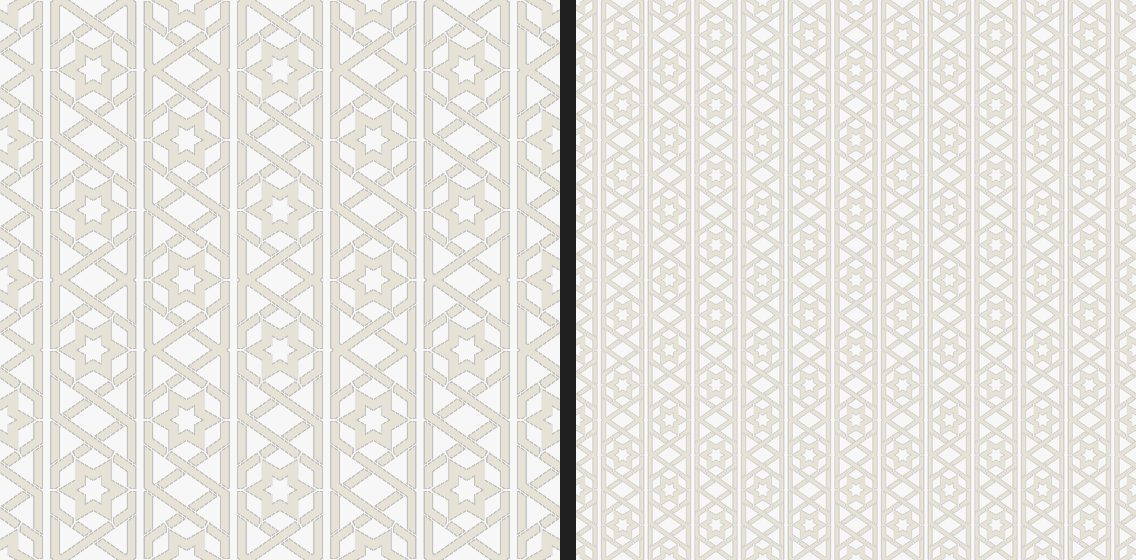
Left: one tile. Right: repeated 2 by 2.
This pattern is drawn by a WebGL 2 fragment shader. Its source:

```glsl
#version 300 es
precision highp float;

uniform vec2 u_resolution;
out vec4 fragColor;

const float HALF_BAND = 5.6;
const float GAP = 3.4;

// Distance to the middle of a strand: down the left side, across, down the right side
float strand(vec2 p) {
  float slant = -(p.y + 0.7 * (p.x + 44.0)) / 1.2207;
  return abs(min(max(-p.x - 52.5, slant), 52.5 - p.x));
}

// Strand "under" interrupted where strand "over" passes
float passUnder(float under, float over) {
  return max(under, HALF_BAND + GAP - over);
}

// Fold into one twelfth of a six-pointed star, tip along +x
vec2 foldStar(vec2 p) {
  p = abs(p);
  vec2 mirror = vec2(0.5, -0.866025);
  p -= 2.0 * min(dot(p, mirror), 0.0) * mirror;
  return vec2(p.x, abs(p.y));
}

// Signed distance to the lattice; p is relative to a node between two stars
float lattice(vec2 p, bool woven) {
  // Woven nodes turn by half a revolution, plain nodes mirror
  if (p.y > 0.0) p = woven ? -p : vec2(p.x, -p.y);

  float over = strand(p);
  float under = strand(vec2(-p.x, p.y));
  float sideLeft = strand(vec2(p.x, -p.y));
  float sideRight = strand(-p);

  float underBand = passUnder(under - HALF_BAND, over);
  float leftBand = passUnder(sideLeft - HALF_BAND, under);
  float rightBand = passUnder(sideRight - HALF_BAND, over);
  if (woven) {
    underBand = passUnder(underBand, sideRight);
    leftBand = passUnder(leftBand, over);
  }
  float bands = min(min(over - HALF_BAND, underBand), min(leftBand, rightBand));

  // Clear the strands around the star and beyond its tips
  vec2 starPoint = p + vec2(0.0, 96.0);
  vec2 folded = foldStar(starPoint);
  float ray = dot(folded, vec2(0.5, 0.866025));
  float tipSlit = max(folded.y - 2.2, length(starPoint) - 70.0);
  bands = max(bands, max(28.0 - ray, -tipSlit));

  float star = abs(ray - 17.8) - 6.2;
  return min(bands, star);
}

void main() {
  // Six columns of 128 units, nodes 192 units apart
  vec2 p = gl_FragCoord.xy / u_resolution * 768.0;
  float column = floor(p.x / 128.0 + 0.5);
  p.x -= 128.0 * column;
  p.y -= mod(column, 2.0) > 0.5 ? 0.0 : 288.0;
  float row = floor(p.y / 192.0 + 0.5);
  p.y -= 192.0 * row;

  float d = lattice(p, mod(row, 2.0) > 0.5);
  float soft = 460.0 / min(u_resolution.x, u_resolution.y);

  vec3 ground = vec3(0.97);
  vec3 cream = vec3(0.90, 0.89, 0.84);
  vec3 outline = vec3(0.70, 0.69, 0.68);
  vec3 color = mix(cream, ground, smoothstep(-soft, soft, d));

  // Fine broken outline along the edges
  float stroke = 1.0 - smoothstep(0.5, 0.5 + soft, abs(d - 0.3));
  float dash = smoothstep(0.25, 0.4, abs(fract(abs(p.x) / 6.0) - 0.5) * -1.0 + 0.7);
  color = mix(color, outline, stroke * mix(0.2, 0.75, dash));

  fragColor = vec4(color, 1.0);
}
```
